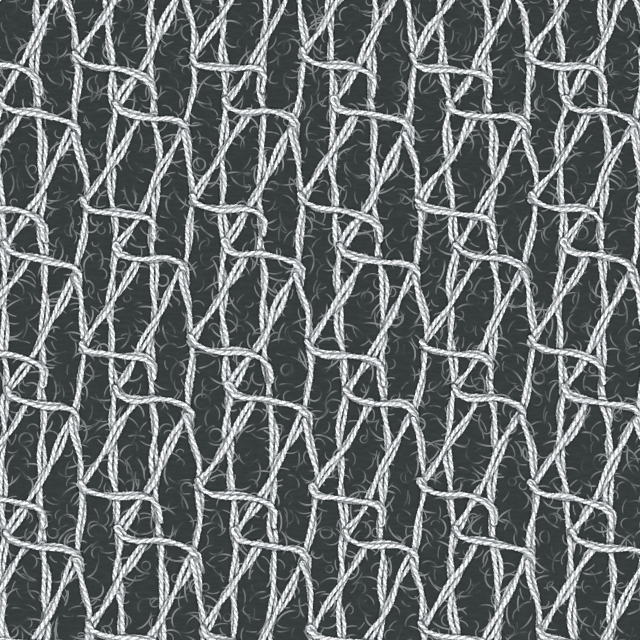
A WebGL 2 fragment shader for this texture:

```glsl
#version 300 es
precision highp float;
// Open knitted net of pale twisted yarn over a dark ground.
// Each lattice cell lays seven cubic curves as pairs of plied strands with
// soft shadows; cellular noise, sine warps and loose hairs add the wear.
uniform vec2 u_resolution;
out vec4 fragColor;

const float COLUMNS = 5.69;      // cells across; one unit is one cell width
const float CELL_HEIGHT = 1.274;
const float STRAND = 0.0205;     // half width of one strand
const int STEPS = 8;
const vec3 GROUND = vec3(0.22, 0.24, 0.24);
const vec3 SHADOW = vec3(0.09, 0.11, 0.12);
const vec3 GREY_YARN = vec3(0.56, 0.57, 0.59);
const vec3 WHITE_YARN = vec3(0.98, 0.99, 0.99);

vec2 hash2(vec2 p) {
    vec3 q = fract(vec3(p.xyx) * vec3(0.1031, 0.1030, 0.0973));
    q += dot(q, q.yzx + 33.33);
    return fract((q.xx + q.yz) * q.zy);
}

// Distance to the nearest scattered point.
float cellular(vec2 p) {
    vec2 id = floor(p);
    float nearest = 2.0;
    for (int y = -1; y <= 1; y++)
    for (int x = -1; x <= 1; x++) {
        vec2 n = id + vec2(x, y);
        nearest = min(nearest, length(n + hash2(n) - p));
    }
    return nearest;
}

vec2 cubic(vec2 a, vec2 b, vec2 c, vec2 d, float t) {
    float s = 1.0 - t;
    return s * s * s * a + 3.0 * s * t * (s * b + t * c) + t * t * t * d;
}

// Signed distance across the curve (x) and length along it (y).
vec2 curveCoords(vec2 p, vec2 a, vec2 b, vec2 c, vec2 d) {
    vec2 best = vec2(9.0, 0.0), from = a;
    float travelled = 0.0;
    for (int i = 1; i <= STEPS; i++) {
        vec2 to = cubic(a, b, c, d, float(i) / float(STEPS));
        vec2 e = to - from, q = p - from;
        float h = clamp(dot(q, e) / dot(e, e), 0.0, 1.0);
        float dist = length(q - e * h);
        if (dist < abs(best.x)) {
            float side = e.x * q.y - e.y * q.x < 0.0 ? -1.0 : 1.0;
            best = vec2(side * dist, travelled + h * length(e));
        }
        travelled += length(e);
        from = to;
    }
    return best;
}

// Lays two intertwined strands; rgb is colour, a is distance to any yarn.
vec4 layYarn(vec4 base, vec2 yarn, float spread, float seed, float grain, float aa) {
    if (abs(yarn.x) > 0.2) return base;
    for (float side = -1.0; side < 2.0; side += 2.0) {
        float sway = spread * (0.3 + sin(yarn.y * 8.0 + seed * 6.28));
        float across = yarn.x - side * sway;
        float d = abs(across) + 0.009 * (grain - 0.4);
        float ply = 0.5 + 0.5 * sin(yarn.y * 92.0 + across * 150.0 + side + seed * 9.0);
        float light = 0.36 + 0.62 * ply - 0.4 * (grain - 0.4);
        light *= 1.0 - 0.45 * smoothstep(0.4, 1.0, d / STRAND);
        vec3 tone = mix(GREY_YARN, WHITE_YARN, clamp(light * 1.3, 0.0, 1.0));
        float shade = 1.0 - smoothstep(STRAND, STRAND * 2.1, d);
        base.rgb = mix(base.rgb, SHADOW, 0.55 * shade);
        base.rgb = mix(base.rgb, tone, 1.0 - smoothstep(STRAND - aa, STRAND + aa, d));
        base.a = min(base.a, d);
    }
    return base;
}

// One knitted cell: long float, two pillars, two diagonals, two hooked stitches.
vec4 layCell(vec4 base, vec2 p, vec2 id, float grain, float aa) {
    vec2 r = hash2(id + 40.0), bend = (r - 0.5) * 0.1;
    vec2 rise = vec2(0.0, CELL_HEIGHT);
    vec2 f = vec2(-0.09, 0.62), l = vec2(0.29, 0.40), m = vec2(0.63, 0.45);
    base = layYarn(base, curveCoords(p, f, vec2(0.04, 1.02) + bend, vec2(0.03, 1.35), f + rise), 0.014, r.x, grain, aa);
    base = layYarn(base, curveCoords(p, l, vec2(0.22, 0.75) - bend, vec2(0.27, 1.25), l + rise), 0.019, r.y, grain, aa);
    base = layYarn(base, curveCoords(p, m, vec2(0.70, 0.85) + bend, vec2(0.58, 1.30), m + rise), 0.019, r.x + 0.4, grain, aa);
    base = layYarn(base, curveCoords(p, vec2(0.50, 0.45), vec2(0.36, 0.72) + bend, vec2(0.12, 1.0), vec2(-0.01, 1.24)), 0.018, r.y + 0.3, grain, aa);
    base = layYarn(base, curveCoords(p, vec2(0.92, 0.55), vec2(0.76, 0.85) - bend, vec2(0.56, 1.30), vec2(0.31, 1.62)), 0.021, r.x + 0.7, grain, aa);
    for (float k = 0.0; k < 2.0; k++) {
        vec2 q = p - k * vec2(0.31, 0.42);
        base = layYarn(base, curveCoords(q, vec2(-0.02, -0.08), vec2(0.02, 0.16) + bend * 0.6, vec2(0.72, -0.10) - bend, vec2(0.64, 0.28)), 0.013, r.y + k * 0.5, grain, aa);
    }
    return base;
}

// Short curved loose fibres, one per grid square.
float hairs(vec2 p, float aa) {
    vec2 id = floor(p);
    float cover = 0.0;
    for (int y = -1; y <= 1; y++)
    for (int x = -1; x <= 1; x++) {
        vec2 n = id + vec2(x, y), r = hash2(n + 90.0), s = hash2(n + 170.0);
        vec2 q = p - n - r;
        float radius = 0.25 + 1.3 * s.x, angle = 6.28 * s.y;
        float d = abs(length(q - radius * vec2(cos(angle), sin(angle))) - radius);
        float line = 1.0 - smoothstep(0.012, 0.025 + aa, d);
        cover = max(cover, line * (1.0 - smoothstep(0.3, 0.4 + 0.4 * r.x, length(q))));
    }
    return cover;
}

void main() {
    vec2 uv = gl_FragCoord.xy / u_resolution;
    float aa = COLUMNS / u_resolution.y;
    vec2 flat_p = vec2(uv.x, 1.0 - uv.y) * COLUMNS;
    // Uneven tension: slow drift plus small wobble.
    vec2 p = flat_p - vec2(0.70, 0.555);
    p.x -= 0.018 * p.y + 0.03 * sin(p.y * 1.3 + p.x * 1.7) + 0.008 * sin(p.y * 13.0 + p.x * 5.0);
    p.y -= 0.025 * sin(p.x * 2.3 + p.y * 0.8) + 0.008 * sin(p.x * 15.0 - p.y * 4.0);

    float mottle = cellular(flat_p * vec2(9.0, 30.0));
    float grain = cellular(flat_p * 42.0);
    vec4 net = vec4(GROUND * (0.91 + 0.13 * mottle + 0.06 * grain), 1.0);
    vec2 home = floor((p + vec2(0.2, 0.15)) / vec2(1.0, CELL_HEIGHT));
    for (float j = -1.0; j < 1.0; j++)
    for (float i = -1.0; i < 1.0; i++) {
        vec2 id = home + vec2(i, j);
        net = layCell(net, p - id * vec2(1.0, CELL_HEIGHT), id, grain, aa);
    }
    float fuzz = max(hairs(flat_p * 5.0, aa * 5.0), 0.8 * hairs(flat_p * 8.0 + 7.3, aa * 8.0));
    fuzz *= 0.55 * (1.0 - smoothstep(0.05, 0.2, net.a));
    fragColor = vec4(mix(net.rgb, vec3(0.80, 0.81, 0.82), fuzz), 1.0);
}
```
